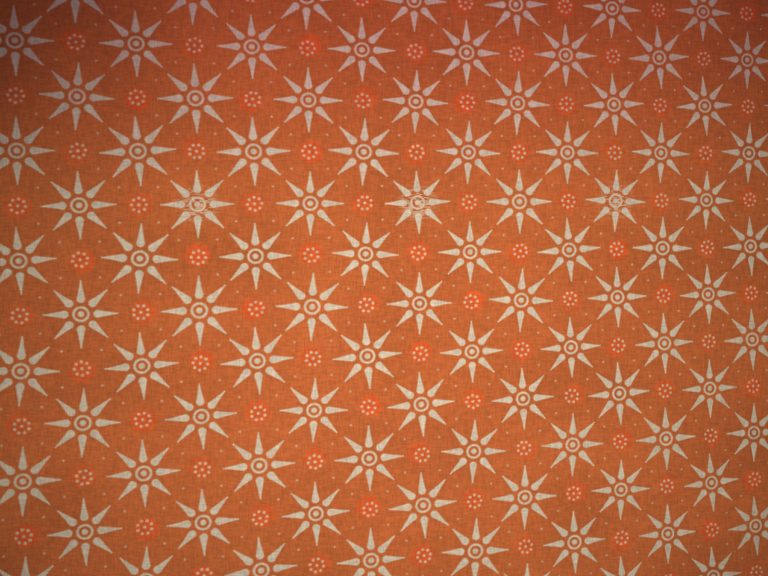
Give the GLSL for this pattern, as a WebGL 1 fragment shader.

```glsl
precision highp float;

uniform vec2 u_resolution;

const float TAU = 6.2831853;

float hash(vec2 p) {
  vec3 h = fract(vec3(p.xyx) * 0.1031);
  h += dot(h, h.yzx + 33.33);
  return fract((h.x + h.y) * h.z);
}

float noise(vec2 p) {
  vec2 i = floor(p);
  vec2 f = fract(p);
  f = f * f * (3.0 - 2.0 * f);
  float low = mix(hash(i), hash(i + vec2(1.0, 0.0)), f.x);
  float high = mix(hash(i + vec2(0.0, 1.0)), hash(i + 1.0), f.x);
  return mix(low, high, f.y);
}

float fill(float dist, float soft) {
  return 1.0 - smoothstep(-soft, soft, dist);
}

vec2 rotate(vec2 p, float angle) {
  float c = cos(angle);
  float s = sin(angle);
  return vec2(c * p.x - s * p.y, s * p.x + c * p.y);
}

// Folds the plane into one wedge centred on the x axis
vec2 foldWedge(vec2 p, float count) {
  float wedge = TAU / count;
  float angle = mod(atan(p.y, p.x + 0.00001) + 0.5 * wedge, wedge) - 0.5 * wedge;
  return length(p) * vec2(cos(angle), sin(angle));
}

// Cloth seen at a slant: columns tighten and rows shrink to the right
vec2 clothGrid(vec2 p) {
  vec2 d = p - vec2(0.634, 0.559);
  d.x += 0.018 * d.y;
  float column = (0.0932 - sqrt(max(0.00869 - 0.004812 * d.x, 0.0))) / 0.002406;
  float row = (d.y - 0.02 * d.x) / (0.0887 - 0.0117 * d.x);
  return vec2(column, row);
}

// Nearest point of the checkerboard lattice, where x + y is even
vec2 nearestEven(vec2 g) {
  vec2 k = floor(0.5 * vec2(g.x + g.y, g.x - g.y) + 0.5);
  return vec2(k.x + k.y, k.x - k.y);
}

// Eight tapered petals around a ring and a dot
float star(vec2 p, float soft) {
  vec2 q = foldWedge(p, 8.0);
  float t = clamp((q.x - 0.28) / 0.35, 0.0, 1.0);
  float taper = abs(q.y) - mix(0.012, 0.073, pow(1.0 - t, 1.2));
  float petal = max(taper, max(0.28 - q.x, q.x - 0.63));
  petal = min(petal, length(q - vec2(0.28, 0.0)) - 0.073);
  float ring = abs(length(p) - 0.125) - 0.023;
  float core = length(p) - 0.055;
  return fill(min(petal, min(ring, core)), soft);
}

// Ring of seeds around a middle seed
float seeds(vec2 p, float soft) {
  vec2 q = foldWedge(p, 8.0);
  float dist = min(length(q - vec2(0.125, 0.0)), length(p));
  return fill(dist - 0.028, soft);
}

float cornerDots(vec2 p, float soft) {
  return fill(length(abs(p) - 0.33) - 0.022, soft);
}

// Frayed print on every fourth star of one row
float smudge(vec2 p, vec2 cell) {
  float worn = step(abs(cell.y - 1.0), 0.5) * step(abs(mod(cell.x, 4.0) - 1.0), 0.5);
  float streaks = noise(p * vec2(14.0, 32.0) + cell * 7.0);
  float reach = 1.0 - smoothstep(0.12, 0.48, length(p));
  return worn * reach * smoothstep(0.3, 0.75, streaks);
}

float weave(vec2 p) {
  return noise(p * vec2(110.0, 380.0)) + noise(p * vec2(380.0, 110.0)) - 1.0;
}

// Light falling off to the edges, with redder shade along the top
vec3 lighting(vec2 p) {
  vec2 d = p - vec2(0.68, 0.44);
  float corner = smoothstep(0.55, 0.0, length(p - vec2(0.0, 1.0)));
  float level = 1.03 - 0.56 * dot(d, d) - 0.12 * corner;
  float redness = smoothstep(0.6, 1.05, p.y);
  return level * mix(vec3(1.0), vec3(0.95, 0.82, 0.92), redness);
}

void main() {
  vec2 p = gl_FragCoord.xy / u_resolution.y;
  vec2 grid = clothGrid(p);
  float soft = 0.012 + 6.0 / u_resolution.y;

  vec3 rust = vec3(0.76, 0.395, 0.21);
  vec3 orange = vec3(0.88, 0.36, 0.17);
  vec3 cream = vec3(0.83, 0.76, 0.66);

  vec2 starCell = nearestEven(grid);
  vec2 starLocal = grid - starCell;
  float turn = 0.12 * (hash(starCell + 40.0) - 0.5);
  float size = 0.97 + 0.07 * hash(starCell + 80.0);

  vec2 shift = vec2(1.0, 0.0);
  vec2 spotCell = nearestEven(grid - shift) + shift;
  vec2 spotLocal = grid - spotCell;
  vec2 slip = vec2(hash(spotCell + 120.0), hash(spotCell + 160.0)) - 0.5;
  float spotTurn = TAU * hash(spotCell + 200.0);

  // Dyed ground and loosely registered orange spots
  vec3 color = rust * (0.96 + 0.08 * noise(p * 9.0));
  float spot = fill(length(spotLocal - 0.1 * slip) - 0.21, soft + 0.03);
  color = mix(color, orange, spot * (0.5 + 0.45 * hash(spotCell + 240.0)));

  // Pale print
  float print = star(rotate(starLocal, turn) / size, soft);
  print = max(print, smudge(starLocal, starCell) * 0.75);
  print = max(print, 0.9 * seeds(rotate(spotLocal, spotTurn), soft));
  print = max(print, 0.65 * cornerDots(spotLocal, soft));
  color = mix(color, cream, print * (0.95 + 0.05 * noise(grid * 12.0)));

  color *= lighting(p) * (1.0 + 0.09 * weave(p));
  gl_FragColor = vec4(clamp(color, 0.0, 1.0), 1.0);
}
```
